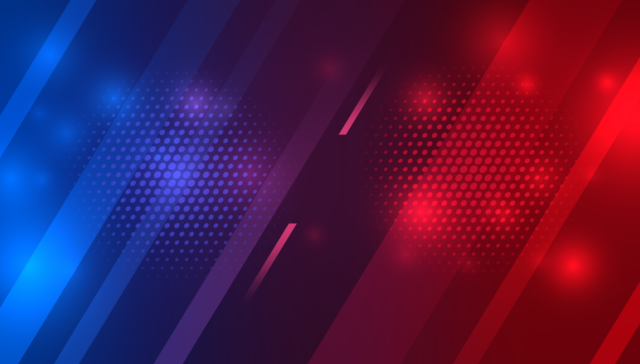
Give the GLSL for this background, as a Shadertoy shader.

```glsl
const float SLANT = 0.61;

float hash(float n) {
    n = fract(n * 0.1031);
    n *= n + 33.33;
    return fract(n * (n + n));
}

// Soft-edged interval mask
float band(float v, float from, float to, float soft) {
    return smoothstep(from - soft, from + soft, v) * (1.0 - smoothstep(to - soft, to + soft, v));
}

// Point light with a small core and a wide halo
float glow(vec2 p, vec2 center, float radius) {
    float d = length(p - center) / radius;
    return 0.6 * exp(-d * d) + 0.4 * exp(-d * 3.0);
}

// Staggered dots that shrink away from the center
float halftone(vec2 p, vec2 center, float px) {
    vec2 cellSize = vec2(0.0268, 0.0233);
    vec2 q = (p - center) / cellSize;
    float row = floor(q.y + 0.5);
    q.x += 0.5 * mod(row, 2.0);
    vec2 local = (fract(q + 0.5) - 0.5) * cellSize;
    float falloff = clamp(1.0 - length((p - center - local) * vec2(1.0, 1.05)) / 0.36, 0.0, 1.0);
    float radius = 0.0015 + 0.0092 * falloff;
    float d = length(vec2(local.x - 0.25 * local.y, local.y)) - radius;
    return (1.0 - smoothstep(-px, px, d)) * smoothstep(0.0, 0.55, falloff);
}

vec3 backdrop(vec2 p) {
    vec3 blue = vec3(0.0, 0.22, 0.62);
    vec3 indigo = vec3(0.09, 0.11, 0.41);
    vec3 plum = vec3(0.25, 0.06, 0.21);
    vec3 crimson = vec3(0.40, 0.01, 0.05);
    vec3 color = mix(blue, indigo, smoothstep(0.0, 0.48, p.x));
    color = mix(color, plum, smoothstep(0.3, 0.9, p.x));
    color = mix(color, crimson, smoothstep(0.88, 1.5, p.x));
    float shade = smoothstep(0.0, 0.5, p.y) * (1.0 - smoothstep(0.6, 1.1, p.y));
    return color * (0.84 + 0.18 * shade);
}

void mainImage(out vec4 fragColor, in vec2 fragCoord) {
    vec2 p = fragCoord / iResolution.y;
    float px = 1.0 / iResolution.y;
    float s = p.x - SLANT * p.y;
    vec3 color = backdrop(p);

    // Slanted bands, cool side
    float lowFade = 1.0 - smoothstep(0.1, 0.95, p.y);
    color += vec3(0.0, 0.09, 0.19) * band(s, -0.416, -0.345, px);
    color += vec3(0.0, 0.13, 0.25) * band(s, -0.094, 0.05, px) * (0.25 + 0.75 * lowFade);
    color += vec3(0.03, 0.09, 0.17) * band(s, 0.148, 0.217, px) * (0.2 + 0.8 * lowFade);
    color += vec3(0.13, 0.07, 0.14) * band(s, 0.422, 0.502, px) * lowFade;
    color *= 1.0 - 0.12 * band(s, 0.502, 0.845, px);

    // Slanted bands, warm side
    color += vec3(0.12, 0.0, 0.01) * band(s, 0.845, 1.244, px);
    color *= 1.0 - 0.14 * band(s, 1.10, 1.244, px);
    color += vec3(0.32, 0.01, 0.02) * band(s, 1.244, 1.313, px) * (0.55 + 0.45 * p.y);
    color += vec3(0.08, 0.0, 0.0) * smoothstep(1.313 - px, 1.313 + px, s);
    color += vec3(0.24, 0.0, 0.01) * band(s, 1.62, 1.69, px);

    // Halftone discs
    color = mix(color, vec3(0.27, 0.27, 0.80), 0.75 * halftone(p, vec2(0.486, 0.52), px));
    color = mix(color, vec3(0.84, 0.06, 0.19), 0.75 * halftone(p, vec2(1.301, 0.535), px));

    // Cool lights
    float cool = 0.9 * glow(p, vec2(0.08, 0.27), 0.16);
    cool += 0.6 * glow(p, vec2(0.315, 0.73), 0.07);
    cool += 0.4 * glow(p, vec2(0.137, 0.85), 0.08);
    cool += 0.5 * glow(p, vec2(0.03, 0.51), 0.09);
    cool += 0.35 * glow(p, vec2(0.183, 0.635), 0.06);
    color += vec3(0.0, 0.40, 0.72) * cool;
    color += vec3(0.28, 0.18, 0.40) * glow(p, vec2(0.537, 0.715), 0.06);
    color += vec3(0.13, 0.13, 0.32) * glow(p, vec2(0.486, 0.52), 0.10);
    color += vec3(0.22, 0.06, 0.18) * glow(p, vec2(0.685, 0.52), 0.09);

    // Warm lights
    float warm = 0.55 * glow(p, vec2(1.38, 0.886), 0.11);
    warm += 0.6 * glow(p, vec2(1.169, 0.726), 0.06);
    warm += 0.5 * glow(p, vec2(1.447, 0.767), 0.03);
    warm += 0.5 * glow(p, vec2(1.667, 0.774), 0.03);
    warm += 0.9 * glow(p, vec2(1.747, 0.68), 0.17);
    warm += 0.4 * glow(p, vec2(1.484, 0.51), 0.06);
    warm += 0.8 * glow(p, vec2(1.158, 0.418), 0.09);
    warm += 0.45 * glow(p, vec2(1.381, 0.413), 0.05);
    warm += 0.8 * glow(p, vec2(1.575, 0.27), 0.07);
    color += vec3(0.75, 0.06, 0.10) * warm;

    // Faint scattered sparks
    for (float i = 1.0; i < 13.0; i++) {
        vec2 center = vec2(0.1 + 1.55 * hash(i * 7.3), 0.2 + 0.65 * hash(i * 13.7 + 4.0));
        vec3 tint = mix(vec3(0.0, 0.15, 0.3), vec3(0.3, 0.03, 0.06), smoothstep(0.4, 0.9, center.x));
        color += 0.5 * tint * glow(p, center, 0.02 + 0.02 * hash(i * 3.1));
    }

    // Two pink streaks fading away from the middle
    float upper = band(s, 0.546, 0.566, px) * smoothstep(0.63 - px, 0.63 + px, p.y);
    upper *= 1.0 - smoothstep(0.63, 0.83, p.y);
    float lower = band(s, 0.558, 0.580, px) * (1.0 - smoothstep(0.386 - px, 0.386 + px, p.y));
    lower *= smoothstep(0.15, 0.386, p.y);
    color = mix(color, vec3(0.82, 0.22, 0.45), upper + lower);

    fragColor = vec4(clamp(color, 0.0, 1.0), 1.0);
}
```
